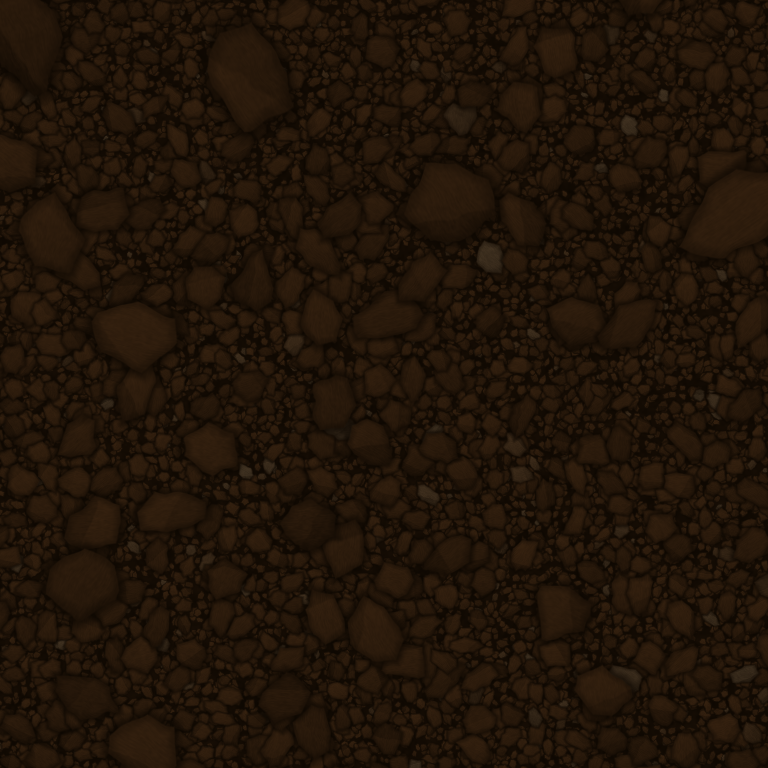
A Shadertoy shader for this texture:

```glsl
// Dark brown bed of angular crushed stones in mixed sizes, with deep shadowed gaps.

const float TAU = 6.28318;
const vec3 GAP_COLOR = vec3(0.050, 0.027, 0.004);
const vec3 STONE_COLOR = vec3(0.180, 0.111, 0.050);
const vec3 GREY_COLOR = vec3(0.235, 0.185, 0.125);

float hash(vec2 p) {
    return fract(sin(dot(p, vec2(127.1, 311.7))) * 43758.5453);
}

float noise(vec2 p) {
    vec2 i = floor(p), f = fract(p);
    f = f * f * (3.0 - 2.0 * f);
    return mix(mix(hash(i), hash(i + vec2(1, 0)), f.x),
               mix(hash(i + vec2(0, 1)), hash(i + vec2(1, 1)), f.x), f.y);
}

float fbm(vec2 p) {
    float sum = 0.0, amp = 0.5;
    for (int i = 0; i < 3; i++) {
        sum += amp * noise(p);
        p = p * 2.1 + 7.3;
        amp *= 0.5;
    }
    return sum;
}

vec2 direction(float angle) {
    return vec2(cos(angle), sin(angle));
}

// Irregular convex polygon of roughly unit radius
float stoneDistance(vec2 p, vec2 id) {
    float d = -2.0;
    for (int k = 0; k < 7; k++) {
        float n = float(k);
        float angle = (n + 0.65 * hash(id + n * 3.17)) * TAU / 7.0;
        d = max(d, dot(p, direction(angle)) - mix(0.68, 1.0, hash(id - n * 5.31)));
    }
    return d;
}

// Brightness of a stone's surface: worn rim, tilted facet, strata and light from above
float stoneTone(vec2 p, vec2 offset, float d, float size, vec2 id) {
    float tone = mix(0.76, 1.08, hash(id + 11.3));
    float rim = smoothstep(0.0, 0.28, -d);
    float side = dot(p, direction(TAU * hash(id + 4.7))) - mix(0.05, 0.6, hash(id + 8.9));
    float facet = smoothstep(-0.04, 0.04, side);
    float strata = fbm(p * vec2(3.0, 9.0) * (0.6 + 6.0 * size) + id * 3.7);
    tone += 0.13 * dot(offset, vec2(-0.3, 0.95));
    tone += 0.30 * (strata - 0.44);
    tone -= facet * mix(0.06, 0.26, hash(id + 2.9));
    return tone * mix(0.66, 1.0, rim);
}

// Scatters one size of stone over the ground; ground holds (tone, greyness)
vec2 addStones(vec2 ground, vec2 uv, float count, float chance, float patchiness, float seed) {
    vec2 p = uv * count;
    vec2 cell = floor(p);
    vec2 ragged = 0.07 * (vec2(noise(p * 5.0 + seed), noise(p * 5.0 - seed)) - 0.5);
    for (int j = -1; j <= 1; j++) {
        for (int i = -1; i <= 1; i++) {
            vec2 id = cell + vec2(i, j);
            vec2 key = id + seed;
            vec2 spot = id / count;
            float local = chance + patchiness * (noise(spot * 4.0 + seed) - 0.3 - 0.4 * spot.x);
            if (hash(key + 0.37) > local) continue;

            vec2 center = id + 0.5 + 0.76 * (vec2(hash(key + 1.7), hash(key + 6.1)) - 0.5);
            float radius = mix(0.36, 0.55, hash(key + 9.2));
            float stretch = mix(1.0, 1.32, hash(key + 3.3));
            vec2 offset = (p + ragged - center) / radius;
            vec2 axis = direction(TAU * hash(key + 5.5));
            vec2 q = vec2(dot(offset, axis), dot(offset, vec2(-axis.y, axis.x)));
            q *= vec2(1.0 / stretch, stretch);

            float d = stoneDistance(q, key);
            if (d > 0.4) continue;
            float blur = 1.1 * count / (iResolution.y * radius);
            float cover = 1.0 - smoothstep(-blur, blur, d);
            float shadow = mix(0.36, 1.0, smoothstep(-0.02, 0.30, d));
            float grey = step(0.955, hash(key + 7.7)) * mix(0.3, 0.9, hash(key + 8.2));
            float tone = stoneTone(q, offset, d, 1.0 / sqrt(count), key);
            ground.x *= shadow;
            ground = mix(ground, vec2(tone, grey), cover);
        }
    }
    return ground;
}

void mainImage(out vec4 fragColor, in vec2 fragCoord) {
    vec2 uv = fragCoord / iResolution.y;
    vec2 ground = vec2(0.35 * fbm(uv * 60.0), 0.0);

    // Fine grit first, then ever larger and rarer stones
    ground = addStones(ground, uv, 86.0, 1.00, 0.0, 13.0);
    ground = addStones(ground, uv, 54.0, 0.82, 0.4, 29.0);
    ground = addStones(ground, uv, 35.0, 0.70, 0.6, 47.0);
    ground = addStones(ground, uv, 23.0, 0.42, 0.6, 61.0);
    ground = addStones(ground, uv, 13.0, 0.20, 0.4, 83.0);
    ground = addStones(ground, uv, 7.5, 0.08, 0.2, 97.0);

    // Earth colouring with a trace of dust
    float tone = max(ground.x + 0.10 * (noise(uv * 240.0) - 0.5), 0.0);
    vec3 lit = mix(STONE_COLOR, GREY_COLOR, ground.y);
    fragColor = vec4(mix(GAP_COLOR, lit, min(tone, 1.2)), 1.0);
}
```
